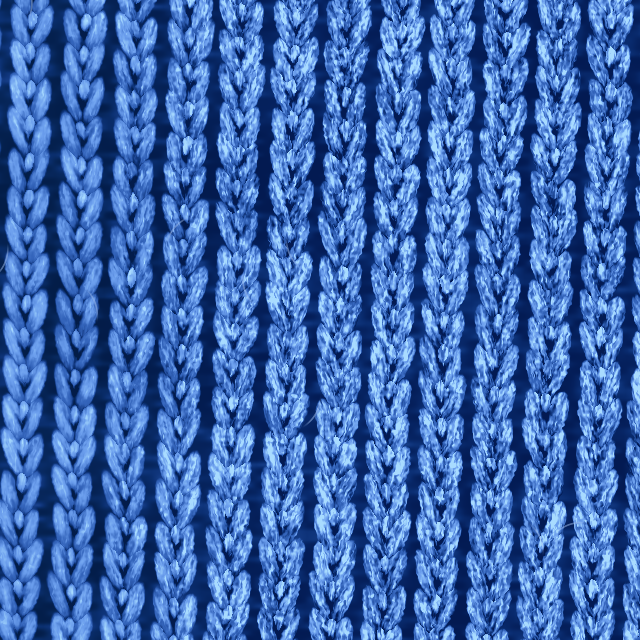
This texture is drawn by a WebGL 2 fragment shader. Its source:

```glsl
#version 300 es
precision highp float;
// Blue ribbed knit: twelve slightly leaning chains of fibrous V stitches over dark gaps.
uniform vec2 u_resolution;
out vec4 fragColor;

float hash(vec2 p) {
  vec3 q = fract(vec3(p.xyx) * 0.1031);
  q += dot(q, q.yzx + 33.33);
  return fract((q.x + q.y) * q.z);
}

float noise(vec2 p) {
  vec2 i = floor(p), f = fract(p);
  f = f * f * (3.0 - 2.0 * f);
  return mix(mix(hash(i), hash(i + vec2(1, 0)), f.x),
             mix(hash(i + vec2(0, 1)), hash(i + vec2(1, 1)), f.x), f.y);
}

// Blue yarn ramp from deep shadow to sunlit fibre.
vec3 yarnColor(float tone) {
  vec3 c = mix(vec3(0.01, 0.10, 0.32), vec3(0.04, 0.18, 0.45), smoothstep(0.0, 0.2, tone));
  c = mix(c, vec3(0.20, 0.39, 0.73), smoothstep(0.14, 0.44, tone));
  c = mix(c, vec3(0.42, 0.62, 0.93), smoothstep(0.42, 0.70, tone));
  return mix(c, vec3(0.66, 0.86, 1.0), smoothstep(0.66, 0.95, tone));
}

// One strand: x = dome height, y = tone. d is the offset from its centre.
vec2 strand(vec2 d, vec2 axis, vec2 halfSize, float side, float seed, float focus) {
  float along = dot(d, axis);
  float across = dot(d, vec2(axis.y, -axis.x));
  vec2 e = vec2(across, along) / halfSize;
  float dome = 1.0 - dot(e, e);
  float bend = across + 0.012 * sin(along * 7.0 + seed * 6.3);
  float fibre = noise(vec2(bend * 21.0, along * 3.5) + seed * 91.0);
  float fine = noise(vec2(bend * 42.0, along * 9.0) + seed * 57.0);
  float streaks = (fibre - 0.5) * mix(0.18, 0.5, focus) + (fine - 0.5) * mix(0.1, 0.5, focus);
  float tone = 0.15 + 0.48 * sqrt(max(dome, 0.0)) + streaks + 0.16 * e.y;
  return vec2(dome, tone + 0.1 * side * e.x + 0.14 * (seed - 0.5));
}

void main() {
  vec2 uv = gl_FragCoord.xy / u_resolution;
  float focus = smoothstep(0.05, 0.5, uv.x);

  // Rib coordinates, in units of the rib spacing; eighteen stitches fit the height.
  float pitch = 0.0814 + 0.001 * uv.y;
  float column = (uv.x - 0.0275 - 0.023 * uv.y) / pitch;
  float rib = floor(column + 0.5);
  float stitch = 0.6825;
  vec2 p = vec2(column - rib, uv.y / 0.0814 + 0.13 * column);
  p.y += 0.18 * hash(vec2(rib, 3.0)) + 0.1 * noise(vec2(rib * 7.0, uv.y * 9.0));
  p.x += 0.04 * (noise(vec2(rib * 5.0 + 2.0, uv.y * 11.0)) - 0.5);
  vec2 fray = vec2(noise(p * 17.0 + rib * 17.0), noise(p * 17.0 + rib * 29.0 + 40.0)) - 0.5;
  p += fray * mix(0.02, 0.035, focus);

  // Recessed ground with faint cross threads.
  float rung = noise(vec2(column * 3.0, uv.y * 95.0));
  float ground = 0.03 + 0.2 * rung * rung;
  float tone = ground;
  float best = 0.0;

  // Overlapping steep legs of each V and the small loop between them.
  float row = floor(p.y / stitch);
  for (int k = -1; k <= 1; k++) {
    float id = row + float(k);
    for (int part = -1; part <= 1; part++) {
      float side = float(part);
      float seed = hash(vec2(id + 11.0, rib * 3.0 + side + 50.0));
      float seed2 = hash(vec2(rib * 3.0 + side + 80.0, id + 23.0));
      vec2 center = vec2(side * 0.2, (id + 0.5) * stitch);
      center += (vec2(seed, seed2) - 0.5) * vec2(0.06, 0.12);
      vec2 d = p - center;
      vec2 axis = normalize(vec2(side * (0.20 + 0.18 * seed2), 0.96));
      vec2 size = vec2(0.18 + 0.03 * seed, 0.48 + 0.06 * seed2);
      if (part == 0) {
        d.y -= 0.14;
        axis = normalize(vec2(0.3 * (seed - 0.5), 1.0));
        size = vec2(0.12, 0.25);
      }
      vec2 s = strand(d, axis, size, side, seed, focus);
      float lift = part == 0 ? s.x * 0.85 : s.x;
      if (lift > best) {
        best = lift;
        tone = mix(ground, s.y, smoothstep(0.0, mix(0.5, 0.25, focus), lift));
      }
    }
  }

  // Dark V pockets under each loop.
  for (int k = -1; k <= 1; k++) {
    float id = row + float(k);
    vec2 pocket = p - vec2(0.08 * (hash(vec2(id, rib + 7.0)) - 0.5), (id + 0.31) * stitch);
    pocket.y -= abs(pocket.x) * 1.6;
    pocket /= vec2(0.14, 0.08);
    tone -= (0.36 + 0.28 * hash(vec2(id, rib + 70.0))) * exp(-dot(pocket, pocket));
  }

  // Rounded rib shading, uneven light, grain and sparkling fibre tips.
  tone *= 1.08 - 0.9 * p.x * p.x;
  tone += 0.12 * (noise(uv * 7.0) - 0.5);
  float body = smoothstep(0.1, 0.5, best);
  tone += 0.32 * (noise(uv * 230.0) - 0.5) * body * mix(0.25, 1.0, focus);
  float glint = smoothstep(0.70, 0.92, noise(vec2(p.x * 24.0, p.y * 9.0) + rib * 31.0));
  tone += 0.32 * glint * mix(0.3, 1.0, focus) * body;
  vec3 color = yarnColor(clamp(tone, 0.0, 1.1));
  color = mix(color, color * vec3(1.1, 1.12, 0.88), (1.0 - focus) * smoothstep(0.25, 0.0, tone));

  // Loose pale hairs.
  for (int i = 0; i < 9; i++) {
    float n = float(i);
    vec2 h = uv - vec2(hash(vec2(n, 5.0)), hash(vec2(n, 9.0)));
    float a = 6.28 * hash(vec2(n, 14.0));
    h = mat2(cos(a), sin(a), -sin(a), cos(a)) * h;
    float dist = abs(h.y - 9.0 * h.x * h.x);
    float hair = smoothstep(0.0022, 0.0004, dist) * smoothstep(0.03, 0.01, abs(h.x));
    color = mix(color, vec3(0.62, 0.74, 0.93), 0.5 * hair);
  }
  fragColor = vec4(color, 1.0);
}
```
